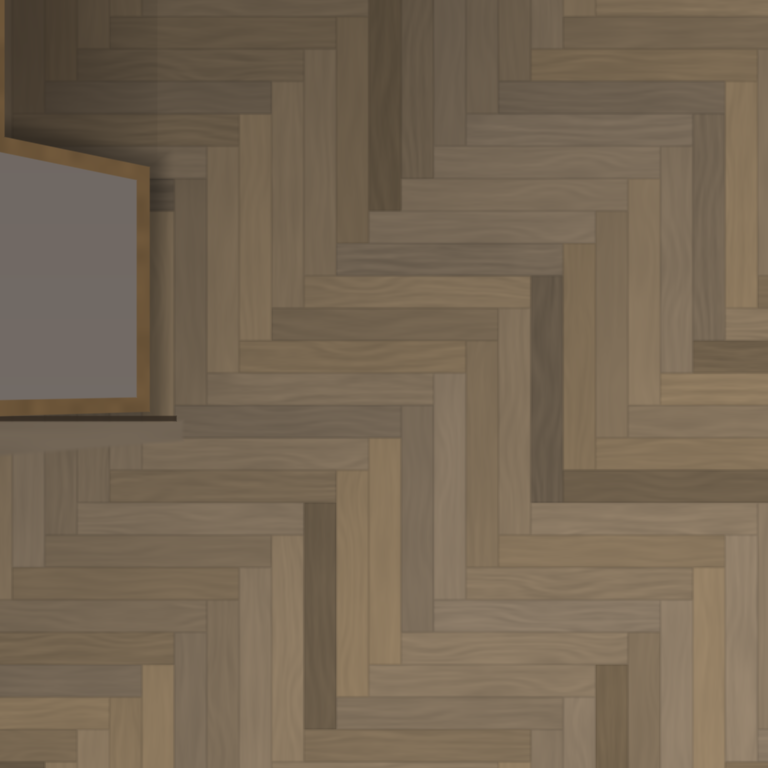
A three.js fragment shader for this texture:

```glsl
varying vec2 vUv;

#define PLANKS_ACROSS 23.7
#define PLANK_LENGTH 7.0
#define LATTICE_ORIGIN vec2(14.38, 5.19)
#define SEAM_WIDTH 0.05
#define SEAM_DARKNESS 0.12
#define GRAIN_STRENGTH 0.17
#define DARK_PLANK_SHARE 0.14
#define SOFTNESS 0.0011
#define OAK vec3(0.555, 0.485, 0.392)
#define PANEL_GREY vec3(0.45, 0.42, 0.40)
#define FRAME_WOOD vec3(0.42, 0.33, 0.22)
#define SHADOW_BROWN vec3(0.20, 0.165, 0.13)

float hash(vec2 p) {
  return fract(sin(dot(p, vec2(127.1, 311.7))) * 43758.5453);
}

float noise(vec2 p) {
  vec2 cell = floor(p);
  vec2 f = fract(p);
  f = f * f * (3.0 - 2.0 * f);
  return mix(mix(hash(cell), hash(cell + vec2(1.0, 0.0)), f.x),
             mix(hash(cell + vec2(0.0, 1.0)), hash(cell + vec2(1.0, 1.0)), f.x), f.y);
}

// Soft coverage, 1 where distance d is positive
float cover(float d) {
  return smoothstep(-0.0015, 0.0015, d);
}

// Grain runs along grainPos.x, across grainPos.y
float woodGrain(vec2 grainPos, float seed) {
  vec2 p = grainPos + vec2(seed * 61.0, seed * 37.0);
  float warp = noise(p * vec2(0.55, 1.6));
  float fine = noise(vec2(p.x * 0.8, p.y * 13.0 + warp * 5.0));
  float rings = 0.5 + 0.5 * sin(p.y * 17.0 + warp * 13.0);
  float fibre = noise(p * vec2(3.0, 32.0));
  return 0.45 * fine + 0.3 * rings + 0.25 * fibre - 0.5;
}

vec3 herringbone(vec2 uv) {
  vec2 p = uv * PLANKS_ACROSS - LATTICE_ORIGIN;
  vec2 cell = floor(p);
  vec2 f = p - cell;
  float stepIndex = mod(cell.x - cell.y, 2.0 * PLANK_LENGTH);
  bool horizontal = stepIndex < PLANK_LENGTH;

  // Plank identity and position inside the plank
  float cellsIn = horizontal ? stepIndex : 2.0 * PLANK_LENGTH - 1.0 - stepIndex;
  vec2 plankId = cell - (horizontal ? vec2(cellsIn, 0.0) : vec2(0.0, cellsIn));
  vec2 local = horizontal ? f : f.yx;
  local.x += cellsIn;
  float seed = hash(plankId + (horizontal ? 3.7 : 19.3));
  float pick = hash(plankId + 41.9);

  // Plank tone: mostly pale, a few dark and strongly streaked
  float dark = step(pick, DARK_PLANK_SHARE);
  float tone = mix(0.89, 1.04, seed) * (horizontal ? 0.985 : 1.01);
  tone *= mix(1.0, 0.83, dark);
  float streak = GRAIN_STRENGTH * mix(0.45, 1.0, hash(plankId + 7.3));
  streak *= (horizontal ? 1.1 : 0.65) + 0.4 * dark;
  tone *= 1.0 + streak * woodGrain(local, seed);
  tone *= 0.98 + 0.04 * noise(local * vec2(0.7, 1.5) + seed * 90.0);

  // Hairline seam
  vec2 edge = min(local, vec2(PLANK_LENGTH, 1.0) - local);
  tone *= 1.0 - SEAM_DARKNESS * (1.0 - smoothstep(0.0, SEAM_WIDTH, min(edge.x, edge.y)));

  vec3 tint = mix(vec3(1.02, 1.0, 0.96), vec3(0.99, 1.0, 1.04), hash(plankId + 23.1));
  return OAK * tint * tone;
}

// Room light falls off toward the upper left corner
vec3 applyLight(vec3 color, vec2 uv) {
  float reach = uv.x * 0.6 + (1.0 - uv.y) * 0.7;
  color *= mix(0.72, 1.0, smoothstep(0.0, 1.05, reach));
  float corner = (1.0 - smoothstep(0.02, 0.24, uv.x)) * smoothstep(0.55, 0.95, uv.y);
  color = mix(color, SHADOW_BROWN, 0.5 * corner);
  float wallShade = (1.0 - cover(uv.x - 0.205)) * smoothstep(0.78, 0.82, uv.y);
  return color * (1.0 - 0.05 * wallShade);
}

// Framed board and ledge standing at the left edge
vec3 addBoard(vec3 color, vec2 uv) {
  float outer = min(0.195 - uv.x, min(0.823 - 0.207 * uv.x - uv.y, uv.y - 0.458 - 0.03 * uv.x));
  float inner = min(0.178 - uv.x, min(0.802 - 0.205 * uv.x - uv.y, uv.y - 0.479 - 0.02 * uv.x));
  float ledge = min(0.238 - uv.x, min(0.452 - uv.y, uv.y - 0.407 - 0.08 * uv.x));
  float gap = min(0.23 - uv.x, 0.0035 - abs(uv.y - 0.455));
  float post = min(0.006 - uv.x, uv.y - 0.82);

  color *= 1.0 - 0.3 * smoothstep(-0.035, 0.0, outer);
  vec3 ledgeColor = vec3(0.44, 0.39, 0.33) * (0.97 + 0.06 * noise(uv * vec2(12.0, 90.0)));
  color = mix(color, ledgeColor, smoothstep(-0.004, 0.004, ledge));
  color = mix(color, SHADOW_BROWN, 0.85 * cover(gap));
  vec3 frame = FRAME_WOOD * (0.94 + 0.12 * noise(uv * vec2(60.0, 45.0)));
  color = mix(color, frame, max(cover(outer), cover(post)));
  return mix(color, PANEL_GREY * (1.03 - 0.07 * uv.y), cover(inner));
}

void main() {
  // Average a small grid of samples for soft plank edges
  vec3 wood = vec3(0.0);
  for (int i = 0; i < 9; i++) {
    vec2 offset = vec2(mod(float(i), 3.0), floor(float(i) / 3.0)) - 1.0;
    wood += herringbone(vUv + offset * SOFTNESS);
  }
  vec3 color = applyLight(wood / 9.0, vUv);
  gl_FragColor = vec4(addBoard(color, vUv), 1.0);
}
```
